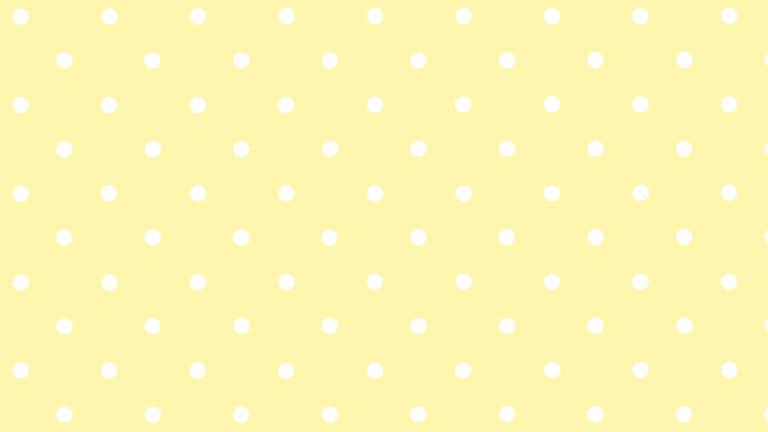
This pattern is drawn by a Shadertoy shader. Its source:

```glsl
// White polka dots on pale yellow, in rows staggered by half a step.
// Each pixel finds its nearest dot by rounding to the grid, then a circle
// distance draws it; layered sines nudge each dot slightly off its place.

// Small irregular offset, within -1..1 on each axis
vec2 wobble(vec2 cell) {
    vec2 phase = vec2(dot(cell, vec2(2.7, 4.1)), dot(cell, vec2(5.3, 1.9)));
    return 0.6 * sin(phase) + 0.4 * sin(2.3 * phase.yx + 1.0);
}

// Signed distance to the nearest dot; lengths are fractions of canvas height
float dotDistance(vec2 p) {
    vec2 pitch = vec2(0.205, 0.1025);

    // Row, with every second one shifted sideways
    float row = round((p.y - 0.0393) / pitch.y);
    float startX = mix(0.1486, 0.0479, mod(row, 2.0));
    float column = round((p.x - startX) / pitch.x);

    vec2 cell = vec2(column, row);
    vec2 center = vec2(startX, 0.0393) + cell * pitch + 0.0009 * wobble(cell);
    return length(p - center) - 0.0188;
}

void mainImage(out vec4 fragColor, in vec2 fragCoord) {
    vec2 p = fragCoord / iResolution.y;
    p.y -= 0.001 * p.x; // rows climb very slightly to the right

    float edge = 0.75 / iResolution.y;
    float coverage = 1.0 - smoothstep(-edge, edge, dotDistance(p));

    vec3 paleYellow = vec3(1.0, 0.96, 0.68);
    fragColor = vec4(mix(paleYellow, vec3(1.0), coverage), 1.0);
}
```
